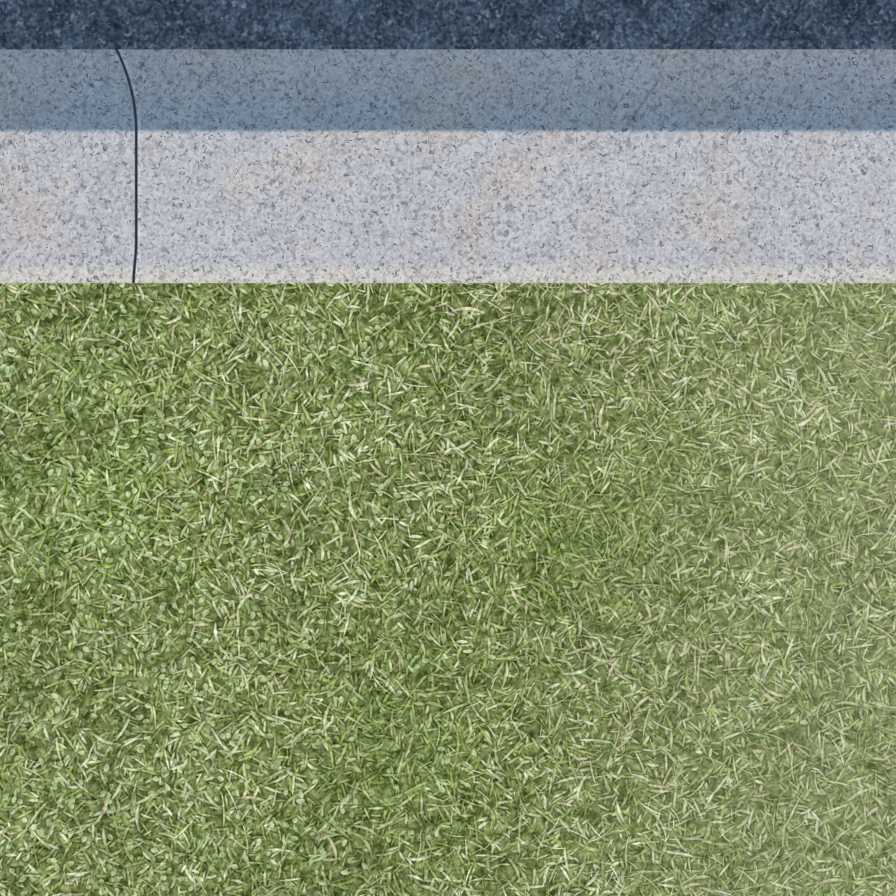
This texture is drawn by a Shadertoy shader. Its source:

```glsl
// Sunlit lawn below a speckled granite kerb, with a strip of dark asphalt on top.
const float ASPHALT_Y = 0.945, SHADOW_Y = 0.854, LIP_Y = 0.703, LAWN_Y = 0.684;
const float JOINT_X = 0.152, JOINT_BEND = 0.022, JOINT_HALF = 0.0014;
const int BLADE_LAYERS = 10;
const float BLADE_HALF = 0.0014, BLADE_SHADE = 0.17, LAWN_GRAIN = 0.36, LAWN_GAIN = 1.08;
const vec3 ASPHALT = vec3(0.23, 0.29, 0.36), ASPHALT_CHIP = vec3(0.47, 0.53, 0.61);
const vec3 STONE = vec3(0.735, 0.745, 0.775), STONE_WARM = vec3(0.755, 0.74, 0.74);
const vec3 STONE_LIP = vec3(0.82, 0.81, 0.79), STONE_PIT = vec3(0.40, 0.41, 0.45);
const vec3 SHADE_LOW = vec3(0.61, 0.70, 0.77), SHADE_HIGH = vec3(0.72, 0.77, 0.81);
const vec3 SOIL = vec3(0.29, 0.33, 0.18), MOSS = vec3(0.52, 0.58, 0.35);
const vec3 DEEP = vec3(0.35, 0.43, 0.20), LEAF = vec3(0.58, 0.66, 0.38);
const vec3 PALE = vec3(0.80, 0.84, 0.70), STRAW = vec3(0.77, 0.73, 0.60);
const vec3 LUSH = vec3(0.51, 0.65, 0.26), CLOVER = vec3(0.63, 0.72, 0.53);
const vec3 HAZE = vec3(0.68, 0.71, 0.58);

vec3 hash3(vec2 p) {
    vec3 q = fract(p.xyx * vec3(0.1031, 0.1030, 0.0973));
    q += dot(q, q.yxz + 33.33);
    return fract((q.xxy + q.yzz) * q.zyx);
}

mat2 turn(float a) { return mat2(cos(a), sin(a), -sin(a), cos(a)); }

// Smooth value noise on a tilted lattice, 0 to 1
float grain(vec2 p) {
    p = turn(0.6) * p + 500.0;
    vec2 c = floor(p), f = smoothstep(0.0, 1.0, p - c), e = vec2(1.0, 0.0);
    return mix(mix(hash3(c).x, hash3(c + e).x, f.x),
               mix(hash3(c + e.yx).x, hash3(c + 1.0).x, f.x), f.y);
}

// Layered, warped sines, about -1 to 1
float waves(vec2 p) {
    float sum = 0.0, amp = 0.55;
    for (int i = 0; i < 4; i++) {
        sum += amp * sin(p.x + 1.4 * sin(p.y * 0.8)) * cos(p.y + 1.1 * sin(p.x * 0.7));
        p = turn(1.1) * p * 1.9 + 3.7;
        amp *= 0.6;
    }
    return sum;
}

// Ragged cellular flecks of random size and strength
float flecks(vec2 p, float radius) {
    p += 0.9 * vec2(grain(p * 1.7), grain(p * 1.7 + 40.0));
    float cover = 0.0;
    for (int k = 0; k < 9; k++) {
        vec2 id = floor(p) + vec2(k % 3, k / 3) - 1.0;
        vec3 h = hash3(id + 200.0);
        float r = radius * (0.3 + h.z);
        cover = max(cover, (1.0 - smoothstep(r * 0.2, r, length(p - id - h.xy))) * fract(h.z * 17.0));
    }
    return cover;
}

float tuft(vec2 uv, vec2 centre, float radius) {
    vec2 d = (uv - centre) / radius;
    return exp(-dot(d, d));
}

vec3 asphalt(vec2 uv) {
    vec3 col = ASPHALT * (0.96 + 0.22 * waves(uv * 50.0));
    col = mix(col, ASPHALT_CHIP, 0.6 * flecks(uv * 120.0, 0.5));
    return col + 0.17 * (grain(uv * 330.0) - 0.5);
}

vec3 kerb(vec2 uv, float px) {
    vec3 col = mix(STONE, STONE_WARM, smoothstep(-0.2, 0.8, waves(uv * 24.0)));
    col *= 1.0 + 0.03 * waves(uv * 60.0);
    col = mix(col, STONE_LIP, 0.8 * (1.0 - smoothstep(LIP_Y - 0.008, LIP_Y + 0.006, uv.y)));
    col = mix(col, STONE_PIT, 0.75 * flecks(uv * 155.0, 0.38));
    col = mix(col, STONE_PIT, 0.32 * smoothstep(0.6, 0.95, grain(uv * 260.0)));
    col += 0.13 * (grain(uv * 400.0 + 50.0) - 0.5);
    // Cast shadow over the rounded upper face
    float rise = smoothstep(SHADOW_Y, ASPHALT_Y, uv.y);
    vec3 shade = mix(SHADE_LOW, SHADE_HIGH, rise * (0.3 + 0.7 * uv.x));
    col *= mix(vec3(1.0), shade, smoothstep(SHADOW_Y - 0.003, SHADOW_Y + 0.003, uv.y));
    // Curved joint between two stones
    float climb = max(0.0, (uv.y - SHADOW_Y) / (ASPHALT_Y - SHADOW_Y));
    float side = uv.x - JOINT_X + climb * climb * JOINT_BEND + 0.003 * (1.0 - smoothstep(LAWN_Y, 0.73, uv.y));
    col += 0.05 * (1.0 - smoothstep(0.0, 0.003, abs(side - 0.004)));
    return mix(col, ASPHALT * 0.7, 1.0 - smoothstep(JOINT_HALF - px, JOINT_HALF + px, abs(side)));
}

vec3 lawn(vec2 uv, float px) {
    float broad = waves(uv * 11.0), clump = waves(uv * 42.0 + 8.0), fleck = grain(uv * 120.0);
    float lush = tuft(uv, vec2(0.64, 0.40), 0.09) + 0.7 * tuft(uv, vec2(0.10, 0.44), 0.13)
               + 0.6 * tuft(uv, vec2(0.44, 0.17), 0.12) + 0.5 * tuft(uv, vec2(0.76, 0.48), 0.07);
    float dry = tuft(uv, vec2(0.67, 0.63), 0.10) + tuft(uv, vec2(0.71, 0.26), 0.07)
              + 0.4 * smoothstep(0.5, 1.0, uv.x);
    float leafy = 0.22 * (1.0 - smoothstep(0.1, 0.7, uv.x));
    vec3 col = mix(SOIL, MOSS, grain(uv * 150.0));
    // Overlapping blades, each shading what lies beneath; broad clover leaves on the left
    for (int n = 0; n < BLADE_LAYERS; n++) {
        float layer = float(n), depth = layer / float(BLADE_LAYERS - 1);
        float scale = mix(58.0, 38.0, depth), aa = scale * max(px, 0.0011);
        vec2 p = turn(layer * 1.3) * uv * scale + layer * 19.3 + 100.0;
        for (int k = 0; k < 9; k++) {
            vec2 id = floor(p) + vec2(k % 3, k / 3) - 1.0;
            vec3 place = hash3(id + layer * 31.0), look = hash3(id + layer * 31.0 + 71.5);
            float clover = step(look.z, leafy);
            vec2 q = turn(6.2832 * place.z) * (p - id - place.xy);
            float t = q.x / mix(mix(0.25, 0.9, look.y * look.y), 0.22, clover);
            float width = BLADE_HALF * scale * (0.5 + 0.9 * look.z + 1.5 * clover);
            float d = abs(q.y + 0.7 * (look.z - 0.5) * q.x * q.x) - width * (1.0 - t * t);
            float ends = 1.0 - smoothstep(0.6, 1.0, abs(t));
            float tone = look.x * 0.85 + depth * 0.17 + 0.1 * broad + 0.12 * clump;
            vec3 blade = mix(DEEP, LEAF, smoothstep(0.0, 0.45, tone));
            blade = mix(blade, PALE, smoothstep(0.45, 1.0, tone));
            blade = mix(blade, STRAW, step(0.86 - 0.3 * dry, fract(look.y * 7.0)) * 0.7);
            blade = mix(mix(blade, LUSH, min(lush, 1.0) * 0.4), CLOVER, 0.7 * clover);
            blade *= 0.9 + 0.2 * fleck + 0.1 * clamp(q.y / width, -1.0, 1.0) + 0.08 * t;
            col *= 1.0 - BLADE_SHADE * ends * (1.0 - smoothstep(0.0, 0.0028 * scale, d));
            col = mix(col, blade, ends * 0.88 * (1.0 - smoothstep(-aa, aa, d)));
        }
    }
    col *= LAWN_GAIN + 0.04 * broad + 0.05 * clump;
    col += LAWN_GRAIN * (0.6 * grain(uv * 350.0) + 0.4 * grain(uv * 170.0 + 30.0) - 0.5);
    return mix(col, HAZE, 0.03 + 0.26 * smoothstep(0.45, 1.0, uv.x));
}

void mainImage(out vec4 fragColor, in vec2 fragCoord) {
    vec2 uv = fragCoord / iResolution.xy;
    float px = 1.0 / iResolution.y;
    float edge = smoothstep(LAWN_Y - px, LAWN_Y + px, uv.y);
    vec3 col = vec3(0.0);
    if (edge < 1.0) col += (1.0 - edge) * lawn(uv, px);
    if (edge > 0.0) col += edge * kerb(uv, px);
    col = mix(col, asphalt(uv), smoothstep(ASPHALT_Y - px, ASPHALT_Y + px, uv.y));
    fragColor = vec4(clamp(col, 0.0, 1.0), 1.0);
}
```
